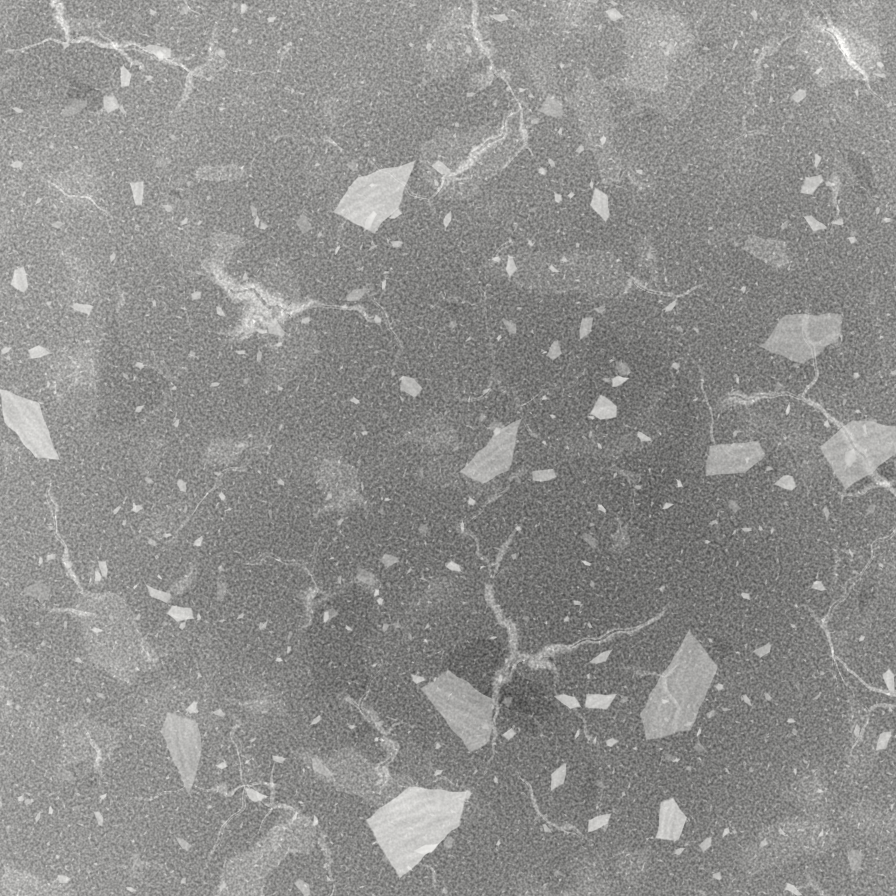
Give the GLSL for this texture, as a WebGL 1 fragment shader.

```glsl
precision highp float;
// Grey brecciated limestone: speckled ground, faint clasts, broken pale veins and bright shards.
uniform vec2 u_resolution;

const vec3 STONE_TINT = vec3(1.0, 0.997, 0.985);
const float GROUND_DARK = 0.445;
const float GROUND_LIGHT = 0.625;
const vec2 DARK_CENTRE = vec2(0.64, 0.37);
const float GRAIN_FINE = 0.15;
const float GRAIN_COARSE = 0.15;
const float SPECKLE_GAIN = 0.15;
const float CLOUD_GAIN = 0.09;
const float CLAST_GAIN = 0.15;
const float VEIN_GAIN = 0.21;
const float CRACK_GAIN = 0.17;
const float SHARD_TONE = 0.75;
const float TAU = 6.28319;

vec2 hash2(vec2 p) {
  vec3 q = fract(p.xyx * vec3(0.1031, 0.1030, 0.0973));
  q += dot(q, q.yzx + 33.33);
  return fract((q.xx + q.yz) * q.zy);
}

mat2 turn(float a) {
  return mat2(cos(a), sin(a), -sin(a), cos(a));
}

float lattice(vec2 cell, vec2 offset) {
  float a = TAU * hash2(cell + 57.0).x;
  return dot(vec2(cos(a), sin(a)), offset);
}

float gradientNoise(vec2 p) {
  vec2 i = floor(p), f = fract(p);
  vec2 u = f * f * f * (f * (f * 6.0 - 15.0) + 10.0);
  vec2 x = vec2(1.0, 0.0);
  return mix(mix(lattice(i, f), lattice(i + x, f - x), u.x),
             mix(lattice(i + x.yx, f - x.yx), lattice(i + 1.0, f - 1.0), u.x), u.y);
}

float fbm(vec2 p) {
  float sum = 0.0, gain = 0.6;
  for (int i = 0; i < 4; i++) {
    sum += gain * gradientNoise(p);
    p = turn(0.7) * p * 2.1 + 13.7;
    gain *= 0.5;
  }
  return sum;
}

// Scattered irregular polygons: x = signed distance, y = random id, zw = local position.
vec4 fragments(vec2 p, float count, float chance, vec2 radii, float seed) {
  vec2 home = floor(p * count);
  vec4 best = vec4(1.0, 0.0, 0.0, 0.0);
  for (int j = -1; j <= 1; j++) {
    for (int i = -1; i <= 1; i++) {
      vec2 cell = home + vec2(float(i), float(j));
      vec2 pick = hash2(cell + seed);
      vec2 shape = hash2(cell + seed + 71.3);
      vec2 centre = cell + 0.15 + 0.7 * hash2(cell + seed + 19.1);
      vec2 q = turn(TAU * shape.x) * (p * count - centre);
      float radius = mix(radii.x, radii.y, shape.y * shape.y);
      float d = -1.0;
      for (int k = 0; k < 5; k++) {
        vec2 side = hash2(cell + seed + 7.7 * float(k) + 3.0);
        float a = TAU * (float(k) + 0.7 * side.x) / 5.0;
        d = max(d, dot(q * vec2(0.7, 1.15), vec2(cos(a), sin(a))) - radius * mix(0.45, 1.0, side.y));
      }
      if (pick.x < chance && d / count < best.x) best = vec4(d / count, pick.y, q / count);
    }
  }
  return best;
}

// Cell borders: x = distance to the border, y = random id of this side.
vec2 borders(vec2 p, float count, float seed) {
  vec2 home = floor(p * count), near = vec2(9.0), next = vec2(9.0), id = vec2(0.0);
  for (int j = -1; j <= 1; j++) {
    for (int i = -1; i <= 1; i++) {
      vec2 cell = home + vec2(float(i), float(j));
      vec2 r = cell + hash2(cell + seed) - p * count;
      if (dot(r, r) < dot(near, near)) { next = near; near = r; id = cell; }
      else if (dot(r, r) < dot(next, next)) next = r;
    }
  }
  return vec2(dot(0.5 * (near + next), normalize(next - near)) / count, hash2(id + seed + 5.0).x);
}

// Pale band with a dark crack along its middle, present only in stretches.
float vein(vec2 p, float count, float width, float seed, float px) {
  vec2 b = borders(p, count, seed);
  float present = smoothstep(0.04, 0.26, gradientNoise(p * count * 1.1 + seed));
  float swell = smoothstep(-0.2, 0.6, gradientNoise(p * count * 2.3 + seed + 31.0));
  float reach = width * mix(0.25, 1.0, swell) * mix(0.4, 1.3, b.y);
  float band = 1.0 - smoothstep(0.3 * reach, reach + px, b.x);
  float crack = 1.0 - smoothstep(0.0006, 0.0012 + px, b.x);
  float open = smoothstep(-0.1, 0.2, gradientNoise(p * 17.0 + seed));
  return present * (VEIN_GAIN * band - CRACK_GAIN * crack * open);
}

void main() {
  vec2 p = gl_FragCoord.xy / u_resolution.y;
  float px = 1.0 / u_resolution.y;
  vec2 warped = p + 0.06 * vec2(fbm(p * 6.0), fbm(p * 6.0 + 40.0))
                  + 0.008 * vec2(gradientNoise(p * 45.0), gradientNoise(p * 45.0 + 9.0));

  // Ground light and cloudy patches
  float tone = mix(GROUND_DARK, GROUND_LIGHT, smoothstep(0.0, 0.85, length(p - DARK_CENTRE)));
  float cloud = fbm(warped * 7.0 + 3.0);
  tone += CLOUD_GAIN * (0.5 * cloud + smoothstep(0.15, 0.5, cloud));

  // Faint clasts with broken pale rims
  for (int i = 0; i < 2; i++) {
    float level = float(i);
    vec4 clast = fragments(warped, 6.0 + 7.0 * level, 0.5, vec2(0.15, 0.6), 110.0 + 50.0 * level);
    float rim = exp(-abs(clast.x) / 0.0018) * smoothstep(0.05, 0.35, gradientNoise(p * 13.0 + level));
    tone += CLAST_GAIN * (clast.y - 0.4) * (1.0 - smoothstep(-0.003, 0.002, clast.x)) + 0.1 * rim;
  }

  // Veins, large to small
  tone += vein(warped, 4.2, 0.013, 12.0, px);
  tone += 0.8 * vein(warped + 0.37, 8.5, 0.007, 83.0, px);

  // Grain and pale specks
  tone += GRAIN_FINE * gradientNoise(turn(0.5) * p * 390.0);
  tone += GRAIN_COARSE * gradientNoise(turn(1.1) * p * 260.0 + 70.0);
  tone += SPECKLE_GAIN * smoothstep(0.28, 0.55, gradientNoise(turn(0.3) * p * 190.0 + 30.0));

  // Bright shards with streaks, then small chips
  vec2 rough = p + 0.003 * vec2(gradientNoise(p * 55.0), gradientNoise(p * 55.0 + 21.0));
  for (int i = 0; i < 3; i++) {
    float level = float(i);
    float count = 7.0 + 14.0 * level + 10.0 * level * level;
    vec4 shard = fragments(rough, count, 0.27 - 0.07 * level, vec2(0.08, 0.36), 240.0 + 60.0 * level);
    float streak = gradientNoise(shard.zw * vec2(25.0, 170.0) + 90.0 * shard.y);
    float face = SHARD_TONE + 0.12 * (shard.y - 0.5) + 0.09 * streak + 0.35 * (tone - 0.5);
    float cover = 1.0 - smoothstep(-px, px, shard.x);
    tone = mix(tone, face, cover * mix(0.55, 1.0, smoothstep(0.0, 0.5, shard.y)));
  }

  gl_FragColor = vec4(clamp(tone, 0.0, 1.0) * STONE_TINT, 1.0);
}
```
